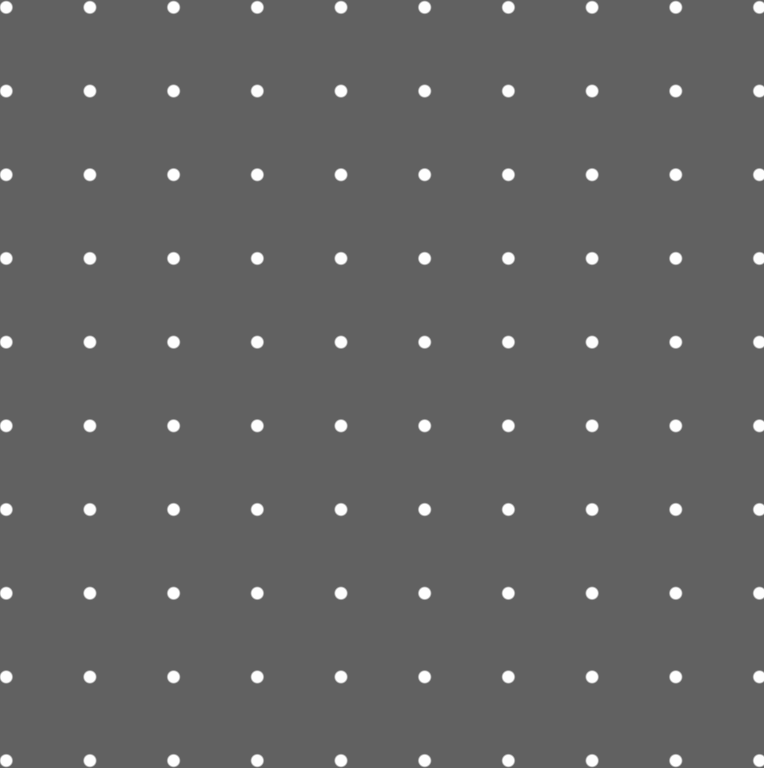
This pattern is drawn by a WebGL 1 fragment shader. Its source:

```glsl
precision highp float;
// Draws a square grid of small soft-edged white dots on flat dark grey.

uniform vec2 u_resolution;

// All lengths are fractions of the canvas height.
const float SPACING = 0.10898;
const float DOT_RADIUS = 0.0081;
const float EDGE_SOFTNESS = 0.0016;
const vec2 FIRST_DOT = vec2(0.0081, 0.0096);

const vec3 GROUND_COLOR = vec3(0.38);
const vec3 DOT_COLOR = vec3(0.995);

// Offset from the nearest point of a square lattice.
vec2 latticeOffset(vec2 p, vec2 origin, float spacing) {
  vec2 cell = (p - origin) / spacing;
  return (fract(cell + 0.5) - 0.5) * spacing;
}

float circleDistance(vec2 p, float radius) {
  return length(p) - radius;
}

// Coverage of a shape: 1 inside, 0 outside, blended across its edge.
float coverage(float distance, float softness) {
  return 1.0 - smoothstep(-softness, softness, distance);
}

void main() {
  vec2 p = gl_FragCoord.xy / u_resolution.y;
  float softness = max(EDGE_SOFTNESS, 0.75 / u_resolution.y);

  // Repeated dots
  vec2 local = latticeOffset(p, FIRST_DOT, SPACING);
  float dotMask = coverage(circleDistance(local, DOT_RADIUS), softness);

  gl_FragColor = vec4(mix(GROUND_COLOR, DOT_COLOR, dotMask), 1.0);
}
```
